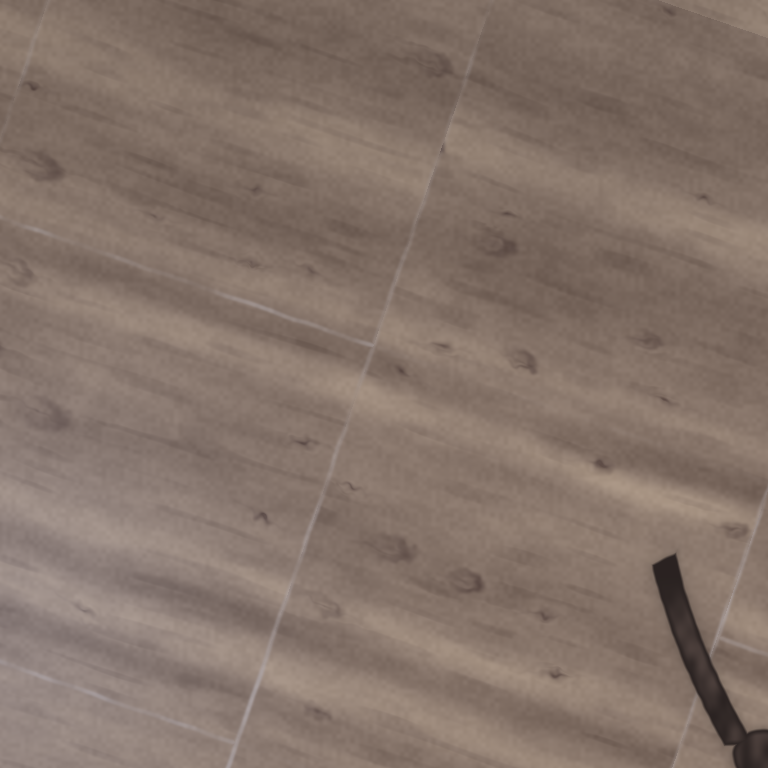
Write a Shadertoy shader that draws this texture.

```glsl
// Wood-look square floor tiles laid at a slant, with pale grout, knots and a dark strap in the corner.

const float TILE = 0.547;                    // side of one tile
const float SLANT = 0.332;                   // rotation of the floor in radians
const vec2 CORNER = vec2(0.486, 0.549);      // where four tiles meet
const vec3 WOOD_DARK = vec3(0.415, 0.348, 0.312);
const vec3 WOOD_MID = vec3(0.532, 0.461, 0.416);
const vec3 WOOD_LIGHT = vec3(0.645, 0.570, 0.506);
const vec3 KNOT = vec3(0.300, 0.235, 0.220);
const vec3 GROUT = vec3(0.645, 0.605, 0.600);
const vec3 STRAP_DARK = vec3(0.165, 0.135, 0.130);
const vec3 STRAP_LIGHT = vec3(0.300, 0.250, 0.235);

// Plank bands: centre, half width, brightness
const vec3 BANDS[12] = vec3[12](
    vec3(0.37, 0.050, -0.5), vec3(0.26, 0.032, 0.75), vec3(0.15, 0.060, -0.6),
    vec3(0.03, 0.016, 0.35), vec3(-0.02, 0.022, -0.6), vec3(-0.063, 0.022, 0.75),
    vec3(-0.25, 0.050, -0.2), vec3(-0.342, 0.022, 0.7), vec3(-0.385, 0.020, -0.55),
    vec3(-0.44, 0.030, 0.5), vec3(-0.485, 0.020, -0.5), vec3(-0.60, 0.030, 0.3));

float hash(vec2 p) {
    vec3 q = fract(vec3(p.xyx) * 0.1031);
    q += dot(q, q.yzx + 33.33);
    return fract((q.x + q.y) * q.z);
}

float noise(vec2 p) {
    vec2 i = floor(p), f = fract(p);
    f = f * f * (3.0 - 2.0 * f);
    return mix(mix(hash(i), hash(i + vec2(1, 0)), f.x),
               mix(hash(i + vec2(0, 1)), hash(i + vec2(1, 1)), f.x), f.y);
}

// Sum of bands across the grain, each flat in the middle
float plankTone(float y) {
    float tone = 0.0;
    for (int i = 0; i < 12; i++) {
        float d = (y - BANDS[i].x) / BANDS[i].y;
        tone += BANDS[i].z * exp(-pow(abs(d), 2.6));
    }
    return tone;
}

// Scattered knots in cells: x = dark core and tail, y = rings around it
vec2 knots(vec2 p, float seed) {
    const vec2 CELL = vec2(0.15, 0.10);
    vec2 base = floor(p / CELL), result = vec2(0.0);
    vec2 rough = vec2(noise(p * 110.0 + 60.0), noise(p * 110.0 + 95.0)) - 0.5;
    for (int j = -1; j <= 1; j++)
    for (int i = -1; i <= 1; i++) {
        vec2 id = base + vec2(i, j), key = id + 50.0 + seed * 17.0;
        float present = step(hash(key + 3.7), 0.50);
        vec2 centre = (id + 0.15 + 0.7 * vec2(hash(key), hash(key + 9.1))) * CELL;
        float size = mix(0.006, 0.024, pow(hash(key + 5.3), 2.0));
        vec2 d = p - centre + rough * 0.008;
        d.y += 0.5 * d.x * (hash(key + 1.9) - 0.5);
        float r = length(d * vec2(0.65, 1.25)) / size;
        float tail = exp(-abs(d.x) / 0.030 - pow(d.y / 0.003, 2.0));
        float rim = exp(-pow((r - 0.9) / 0.35, 2.0)) * (0.5 + 0.5 * sin(d.x / size));
        float strength = mix(0.3, 0.85, hash(key + 7.7));
        float core = mix(exp(-r * r * 2.0), 0.7 * rim + 0.25 * exp(-r * r), smoothstep(0.010, 0.014, size));
        result.x += present * (strength * core + 0.18 * tail);
        result.y += present * sin(r * 5.0) * exp(-0.7 * r);
    }
    return result;
}

vec3 woodColor(vec2 p, float column, float row) {
    float side = column < 0.0 ? -1.0 : 1.0;
    float wave = 0.003 * sin(p.x * 7.0 + column * 2.0) + 0.0015 * sin(p.x * 23.0 + p.y * 14.0);
    float y = p.y + wave - 0.03 * side * smoothstep(0.0, 0.2, p.y);
    vec2 knot = knots(p, column);
    vec2 grainPos = vec2(p.x, y + 0.005 * knot.y) + column * 3.1 + 20.0;
    float grain = noise(grainPos * vec2(7.0, 50.0)) + 0.5 * noise(grainPos * vec2(18.0, 130.0)) - 0.75;
    float blotch = noise(grainPos * vec2(5.0, 13.0)) - 0.5;
    float vein = smoothstep(0.66, 0.95, noise(grainPos * vec2(11.0, 85.0) + 7.0));
    float mottle = noise(grainPos * vec2(32.0, 62.0)) - 0.5;
    float bands = plankTone(y) * (0.55 + 0.75 * noise(grainPos * vec2(5.0, 9.0) + 3.0));
    float tone = 0.9 * bands + 0.32 * grain + 0.45 * blotch + 0.12 * knot.y;
    tone += 0.25 * mottle - 0.32 * vein + 0.55 * step(0.5, row);
    vec3 color = mix(WOOD_MID, tone < 0.0 ? WOOD_DARK : WOOD_LIGHT, min(abs(tone), 1.0));
    return mix(color, KNOT, clamp(knot.x, 0.0, 0.75));
}

// Soft-edged joint profile
float jointMask(float d, float halfWidth) {
    return exp(-pow(abs(d) / halfWidth, 2.5));
}

// Signed distance to the curved strap and the bundle at its foot
float strapDistance(vec2 uv) {
    float s = 0.275 - uv.y;
    float axis = 0.864 + 0.22 * s + 0.75 * s * s;
    float body = abs(uv.x - axis) / sqrt(1.0 + pow(0.22 + 1.5 * s, 2.0)) - 0.0165;
    float top = (uv.y - 0.272 - 0.5 * (uv.x - 0.865)) * 0.89;
    float bundle = length((uv - vec2(0.992, 0.016)) * vec2(0.9, 1.0)) - 0.034;
    return min(max(max(body, top), 0.03 - uv.y), bundle) + 0.0015 * (noise(uv * 90.0) - 0.5);
}

void mainImage(out vec4 fragColor, in vec2 fragCoord) {
    vec2 uv = fragCoord / iResolution.xy;
    float blur = max(0.0022, 1.0 / iResolution.y);

    // Floor frame: x along the grain, y across it
    vec2 d = uv - CORNER;
    float c = cos(SLANT), s = sin(SLANT);
    vec2 p = vec2(c * d.x - s * d.y, s * d.x + c * d.y);
    float column = floor(p.x / TILE);
    p.y += 0.212 * step(0.5, column);
    float row = floor(p.y / TILE);
    vec3 color = woodColor(p, column, row);

    // Grout, worn and nearly lost in places
    vec2 joint = (fract(p / TILE + 0.5) - 0.5) * TILE;
    joint += 0.002 * (vec2(noise(p * 35.0 + 30.0), noise(p * 35.0 + 80.0)) - 0.5);
    float wear = 0.2 + 1.1 * noise(p * 26.0 + 40.0);
    float fade = smoothstep(0.36, 0.52, uv.y);
    float along = jointMask(joint.x, 0.0034) * mix(0.70, 0.30, fade);
    float across = jointMask(joint.y, 0.0032) * mix(0.06, 0.55, min(abs(column), 1.0));
    color = mix(color, GROUT, min(max(along, across) * wear, 0.85));

    // Cool window sheen at the lower left, dimmer towards the top
    vec2 glow = uv - vec2(0.0, 0.18);
    color += exp(-dot(glow, glow) / 0.12) * vec3(0.040, 0.058, 0.088);
    color *= 1.02 - 0.07 * smoothstep(0.4, 1.0, uv.y);
    color += 0.035 * (noise(uv * 170.0) - 0.5);

    // Strap with a soft shadow and a faint weave
    float strap = strapDistance(uv);
    color *= 1.0 - 0.15 * exp(-max(strap, 0.0) / 0.006);
    float weave = noise(uv * vec2(70.0, 45.0)) * smoothstep(0.25, 0.18, uv.y);
    vec3 strapColor = mix(STRAP_DARK, STRAP_LIGHT, weave * smoothstep(0.0, -0.008, strap));
    color = mix(color, strapColor, 1.0 - smoothstep(-blur, blur, strap));
    fragColor = vec4(color, 1.0);
}
```
